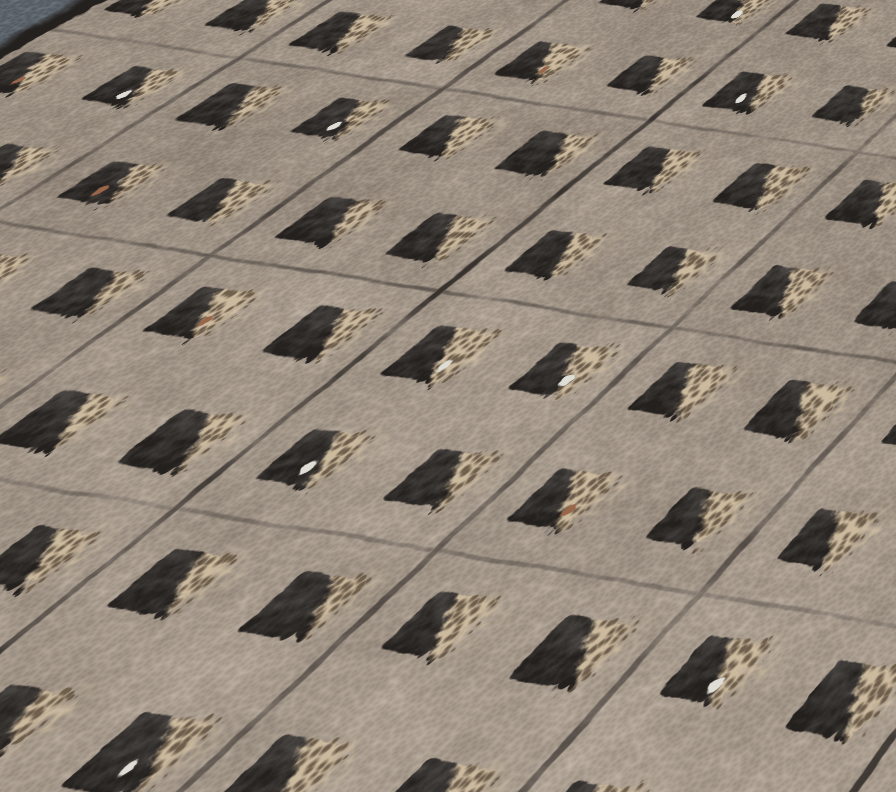
This texture is drawn by a Shadertoy shader. Its source:

```glsl
// Sunlit concrete grid paving in perspective: slabs with two by two square pits, joints and grit.
#define ASPECT 0.8828      // canvas height over width of the framing
#define PIT_SIZE 0.225     // half width of a pit, in pit cells
#define PIT_JITTER 0.06    // wander of the pits
#define JOINT_WIDTH 0.011  // half width of a joint, in slabs
#define GRAIN 0.30         // strength of the fine concrete grain
#define KERB -1.92         // slab coordinate where the paving ends
#define DEBRIS 0.22        // share of pits holding litter
#define CONCRETE_LOW vec3(0.46, 0.415, 0.37)
#define CONCRETE_HIGH vec3(0.79, 0.74, 0.685)
#define SHADOW vec3(0.14, 0.125, 0.115)
#define SAND vec3(0.80, 0.73, 0.62)
#define ASPHALT vec3(0.37, 0.40, 0.43)

vec2 hash2(vec2 p) {
    vec3 q = fract(p.xyx * vec3(0.1031, 0.1030, 0.0973));
    q += dot(q, q.yzx + 33.33);
    return fract((q.xx + q.yz) * q.zy);
}

// Distance to the nearest scattered point
float cellular(vec2 p) {
    vec2 id = floor(p), f = fract(p);
    float nearest = 2.0;
    for (int y = -1; y <= 1; y++)
        for (int x = -1; x <= 1; x++) {
            vec2 o = vec2(x, y);
            vec2 r = o + hash2(id + o) - f;
            nearest = min(nearest, dot(r, r));
        }
    return sqrt(nearest);
}

// Smooth layered sines, roughly -1 to 1
float waves(vec2 p) {
    float sum = 0.0, amp = 0.55;
    for (int i = 0; i < 4; i++) {
        sum += amp * sin(p.x + 1.7 * sin(p.y * 0.8)) * sin(p.y * 1.2 + 1.4 * sin(p.x * 0.7));
        p = mat2(1.5, 1.2, -1.2, 1.5) * p + 2.3;
        amp *= 0.6;
    }
    return sum;
}

// Coverage of the joints at whole values of across, broken up along their length
float joint(float across, float along, float width, float px) {
    float index = round(across);
    float strength = 0.55 + 0.45 * hash2(vec2(index, 7.0)).x;
    float wear = 0.75 + 0.45 * waves(vec2(along * 7.0, index * 5.0));
    float d = abs(across - index) - width * (0.7 + 0.5 * wear);
    return (1.0 - smoothstep(-px, px * 1.3, d)) * strength * clamp(wear, 0.25, 1.0);
}

vec3 concrete(vec2 slab, float depth) {
    float fine = cellular(slab * vec2(55.0, 48.0)) - 0.48;
    float coarse = cellular(slab * vec2(19.0, 12.0)) - 0.48;
    float tone = 0.47 + 0.13 * depth + GRAIN * (fine + 0.5 * coarse);
    tone += 0.11 * waves(slab * 5.0) + 0.07 * waves(slab * 23.0);
    tone += 0.08 * (hash2(floor(slab)).x - 0.5);
    return mix(CONCRETE_LOW, CONCRETE_HIGH, clamp(tone, -0.2, 1.1));
}

// Shaded pit with a sunlit sandy wall and spilled grit
vec3 addPit(vec3 ground, vec2 slab, float px) {
    vec2 id = floor(slab * 2.0);
    vec2 rnd = hash2(id + 40.0), kind = hash2(id + 91.0);
    float ragged = waves(slab * 31.0);
    float streak = cellular(slab * vec2(42.0, 22.0));
    vec2 q = fract(slab * 2.0) - 0.5 - (rnd - 0.5) * PIT_JITTER;

    // Spilled sand beside the pit
    float spill = 1.0 - smoothstep(0.04, 0.24, length((q - vec2(0.24, -0.07)) * vec2(1.1, 0.75)));
    ground = mix(ground, SAND * (0.72 + 0.4 * streak), spill * smoothstep(0.2, 0.7, streak) * 0.65);

    // Rim: crisp on the shaded side, crumbling on the lit side
    float crumble = smoothstep(0.0, 0.2, q.x);
    float size = PIT_SIZE * (0.94 + 0.14 * rnd.y);
    vec2 b = abs(q) - size + 0.03;
    float rim = length(max(b, 0.0)) + min(max(b.x, b.y), 0.0) - 0.03;
    rim += 0.012 * ragged + crumble * 0.13 * (streak - 0.45);
    float inside = 1.0 - smoothstep(-2.0 * px, 2.0 * px + 0.02 * crumble, rim);

    // Cast shadow ends on a slanted, uneven line
    float sun = q.x - 0.075 - 0.55 * q.y + 0.045 * ragged + 0.09 * (kind.x - 0.5);
    float lit = smoothstep(-0.025, 0.035, sun);
    float glow = clamp(0.45 - 1.3 * q.y + 0.5 * ragged + 0.4 * (streak - 0.5), 0.0, 1.0);
    vec3 dark = SHADOW + vec3(0.14, 0.14, 0.14) * glow;
    vec3 wall = mix(vec3(0.43, 0.37, 0.30), SAND, smoothstep(0.1, 0.65, streak + 0.15 * ragged));
    vec3 pit = mix(dark, wall, lit);

    // Occasional pale or rusty litter
    vec2 r = (q - vec2(0.08, 0.04) - (kind - 0.5) * 0.12) * vec2(1.0, 0.6);
    float litter = 1.0 - smoothstep(0.025, 0.04, length(r) + 0.018 * ragged);
    vec3 litterColor = mix(vec3(0.60, 0.40, 0.29), vec3(0.87, 0.87, 0.84), step(0.4, rnd.x));
    pit = mix(pit, litterColor, litter * step(1.0 - DEBRIS, kind.y));
    return mix(ground, pit, inside);
}

void mainImage(out vec4 fragColor, in vec2 fragCoord) {
    // Project the canvas onto the ground, one unit per slab
    vec2 screen = fragCoord / iResolution.xy;
    mat3 view = mat3(0.2268, 0.0344, -0.0045, -0.284, 0.156, -0.1047, 0.4948, 0.099, 1.0);
    vec3 ray = inverse(view) * vec3(screen.x, (1.0 - screen.y) * ASPECT, 1.0);
    vec2 slab = ray.xy / ray.z;
    float px = 0.6 * length(fwidth(slab));

    vec3 color = concrete(slab, 1.0 - screen.y);
    color = addPit(color, slab, px);

    // Long joints are deep, cross joints are thin and wavy
    vec2 bent = slab + 0.007 * vec2(waves(slab.yx * 9.0), waves(slab * 8.0 + 4.0));
    float gaps = joint(bent.x, slab.y, JOINT_WIDTH, px);
    gaps = max(gaps, 0.6 * joint(bent.y, slab.x, JOINT_WIDTH * 0.6, px));
    color = mix(color, SHADOW * 1.25, gaps);

    // Asphalt beyond the shaded paving edge
    float edge = slab.x - KERB + 0.025 * waves(slab * 12.0);
    vec3 road = ASPHALT * (0.85 + 0.3 * cellular(slab * 45.0));
    road = mix(road, SHADOW, smoothstep(-0.13, -0.05, edge));
    color = mix(road, color, smoothstep(-px, px, edge));

    fragColor = vec4(color, 1.0);
}
```
